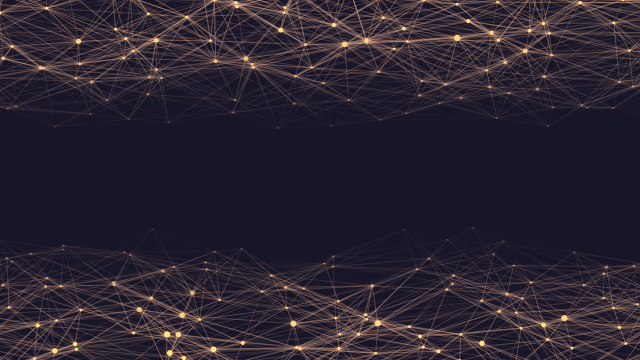
Reproduce this background procedurally as a WebGL 2 fragment shader.

```glsl
#version 300 es
precision highp float;
// Two glowing node networks along the top and bottom edges of a dark field.
// Each is a jittered grid whose neighbours are joined by thin lines;
// nodes and lines shrink and fade toward the empty middle.
uniform vec2 u_resolution;
out vec4 fragColor;

const float ROWS = 8.0;
const float COLUMN = 0.115;

float hash(vec2 p) {
    return fract(sin(dot(p, vec2(127.1, 311.7))) * 43758.5453);
}

// Node position: x along the edge, y as depth from the edge into the canvas
vec2 nodeAt(vec2 cell, float band) {
    vec2 seed = cell + band * 37.0;
    vec2 jitter = vec2(hash(seed), hash(seed + 71.3)) - 0.5;
    vec2 grid = cell + 0.5 + 1.5 * jitter;
    float x = grid.x * COLUMN;
    float crest = mix(0.01 * cos(9.0 * x - 1.0), 0.03 * cos(6.0 * (x - 1.28)), band);
    return vec2(x, mix(-0.1, 0.34, grid.y / ROWS) + crest);
}

float nearness(float depth) {
    return 0.07 + 0.93 * (1.0 - smoothstep(0.05, 0.38, depth));
}

float segmentDistance(vec2 p, vec2 a, vec2 b) {
    vec2 ab = b - a;
    return length(p - a - ab * clamp(dot(p - a, ab) / dot(ab, ab), 0.0, 1.0));
}

// Smooth coverage of a shape reaching radius from its centre
float coverage(float d, float radius, float pixel) {
    return clamp((radius - d) / pixel + 0.5, 0.0, 1.0);
}

// Returns line ink in x, node ink in y and node glow in z
vec3 network(vec2 p, float band, float pixel) {
    vec3 ink = vec3(0.0);
    float column = floor(p.x / COLUMN);
    float density = mix(0.8, 0.62, band);
    float lineNear = nearness(p.y);
    for (float row = 0.0; row < ROWS; row++) {
        for (float i = -4.0; i <= 4.0; i++) {
            vec2 cell = vec2(column + i, row);
            vec2 a = nodeAt(cell, band);

            // Node disc with a faint halo
            float near = nearness(a.y);
            float size = hash(cell + band * 19.0 + 5.7);
            float radius = 0.0028 + 0.0055 * near * size * size * size + 0.001 * near;
            float d = length(p - a);
            ink.y = max(ink.y, near * coverage(d, radius, pixel));
            ink.z += near * size * exp(-d * d / (radius * radius * 4.0));

            // Lines to a random part of the following neighbours
            for (float dy = 0.0; dy <= 2.0; dy++) {
                for (float dx = -3.0; dx <= 3.0; dx++) {
                    if (row + dy >= ROWS || (dy == 0.0 && dx <= 0.0)) continue;
                    float pick = hash(cell * 1.7 + vec2(dx, dy) * 5.3 + band * 11.0);
                    if (pick > density) continue;
                    vec2 b = nodeAt(cell + vec2(dx, dy), band);
                    float reach = 1.0 - smoothstep(0.2, 0.46, length(b - a));
                    float strength = (0.25 + 0.75 * pick / density) * reach;
                    float line = coverage(segmentDistance(p, a, b), 0.0012, pixel);
                    ink.x += 0.52 * strength * lineNear * line;
                }
            }
        }
    }
    return ink;
}

void main() {
    vec2 p = gl_FragCoord.xy / u_resolution.y;
    float pixel = 1.0 / u_resolution.y;

    // Fold the canvas so depth grows inward from either edge
    float band = p.y < 0.5 ? 1.0 : 0.0;
    float depth = min(p.y, 1.0 - p.y);
    vec3 ink = vec3(0.0);
    if (depth < 0.42) ink = network(vec2(p.x, depth), band, pixel);

    // Dark field, copper lines, warm halo and golden nodes
    vec3 color = vec3(0.092, 0.082, 0.155);
    color = mix(color, vec3(1.0, 0.75, 0.6), 1.0 - exp(-ink.x));
    color += vec3(0.12, 0.075, 0.04) * min(ink.z, 1.5);
    vec3 nodeColor = mix(vec3(0.95, 0.65, 0.5), vec3(1.0, 0.9, 0.52), ink.y);
    color = mix(color, nodeColor, ink.y);
    fragColor = vec4(color, 1.0);
}
```
